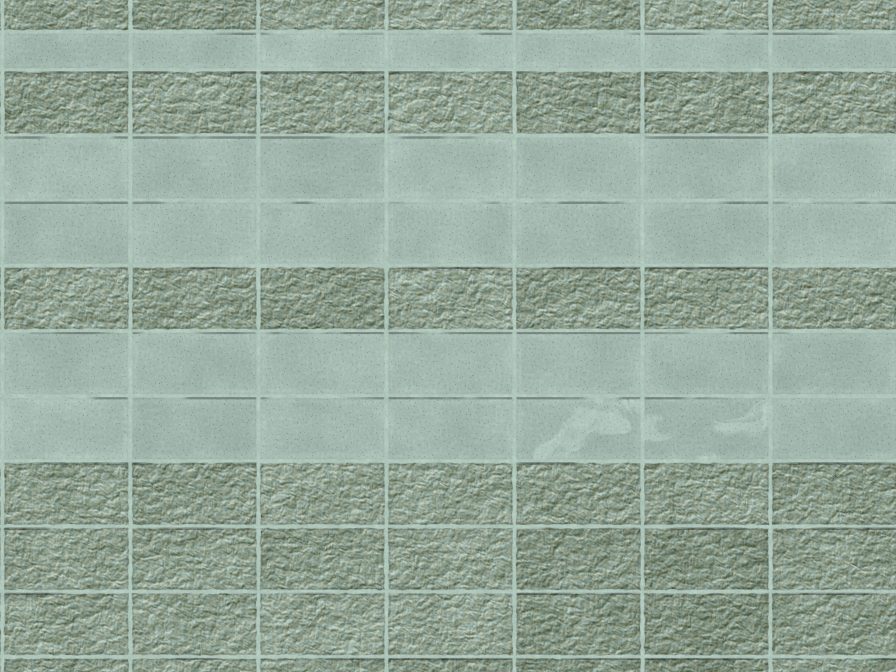
A Shadertoy shader for this texture:

```glsl
vec2 hash2(vec2 p) {
    vec2 q = vec2(dot(p, vec2(127.1, 311.7)), dot(p, vec2(269.5, 183.3)));
    return fract(sin(q) * 43758.5);
}

// Cellular noise: distance to the nearest scattered point
float cells(vec2 p) {
    vec2 cell = floor(p), f = fract(p);
    float nearest = 2.0;
    for (int y = -1; y <= 1; y++)
        for (int x = -1; x <= 1; x++) {
            vec2 o = vec2(x, y);
            vec2 d = o + hash2(cell + o) - f;
            nearest = min(nearest, dot(d, d));
        }
    return sqrt(nearest);
}

// Layered, warped sines, about -1 to 1
float clouds(vec2 p) {
    float sum = 0.0, amp = 0.5;
    for (int i = 0; i < 4; i++) {
        p = mat2(0.8, 0.6, -0.6, 0.8) * p * 1.8;
        sum += amp * sin(p.x + 1.5 * sin(p.y));
        amp *= 0.58;
    }
    return sum;
}

// Height of the split stone
float stone(vec2 p) {
    p += 0.004 * vec2(clouds(p * 45.0), clouds(p.yx * 52.0));
    return 0.5 * cells(p * vec2(48, 66)) + 0.34 * cells(p * vec2(95, 130))
         + 0.22 * cells(p * vec2(190, 240));
}

vec3 splitFace(vec2 p, float tone) {
    float relief = stone(p + vec2(-0.0015, 0.003)) - stone(p);
    float grain = cells(p * vec2(210, 260)) - 0.45;
    float light = 0.5 + 1.9 * relief + 0.35 * grain + 0.1 * clouds(p * 22.0) + tone;
    vec3 color = mix(vec3(0.40, 0.46, 0.38), vec3(0.70, 0.77, 0.72), clamp(light, -0.3, 1.15));
    return color + vec3(0.02, 0.0, -0.02) * clouds(p * 130.0);
}

vec3 smoothFace(vec2 p, float tone, float edge, float smear) {
    vec3 color = vec3(0.64, 0.725, 0.685) + 0.022 * clouds(p * 18.0) + tone;
    color += 0.05 * (cells(p * vec2(230, 190)) - 0.45);
    color -= 0.10 * smoothstep(0.16, 0.02, cells(p * 105.0));
    color += 0.035 * smoothstep(0.016, 0.002, edge + 0.004 * clouds(p * 40.0));
    // Swirls of wiped mortar
    float swirl = clouds(p * vec2(14, 24) + 1.5 * clouds(p * 9.0));
    return color + smear * (0.07 * smoothstep(0.0, 0.6, swirl) - 0.025);
}

void mainImage(out vec4 fragColor, in vec2 fragCoord) {
    vec2 p = fragCoord / iResolution.xy * vec2(1.3333, 1.0);
    float pixel = 1.0 / iResolution.y;

    // Seven columns; even courses below one short course
    float x = (p.x - 0.0035) / 0.1905;
    float y = (p.y - 0.0226) / 0.097;
    float row = p.y > 0.953 ? 10.0 : min(floor(y), 9.0);
    float bottom = row > 9.5 ? 0.953 : 0.0226 + row * 0.097;
    float top = row > 8.5 ? (row > 9.5 ? 1.05 : 0.953) : bottom + 0.097;
    vec2 id = vec2(floor(x), row);
    vec2 vary = hash2(id + 3.7);

    // Distances to the joint centres, with uneven edges
    float side = (0.5 - abs(fract(x) - 0.5)) * 0.1905;
    float below = p.y - bottom, above = top - p.y;
    float level = min(below, above);
    bool rough = row < 2.5 || row > 9.5 || mod(row, 3.0) == 2.0;
    float ragged = (rough ? 0.0011 : 0.0006) * clouds(p * 95.0);
    float edge = min(side, level) + ragged;

    // Block faces, a few of them stained
    vec2 local = p + vary * 5.0;
    bool stainedColumns = id.x > 3.5 && id.x < 5.5;
    float stain = stainedColumns && row < 1.5 ? 0.13 : 0.0;
    float smear = stainedColumns && row == 3.0 ? 1.0 : 0.12;
    vec3 color = rough ? splitFace(local, 0.16 * (vary.x - 0.5) - stain)
                       : smoothFace(local, 0.03 * (vary.x - 0.5), edge, smear);

    // Soft shade beside the joints, then pale mortar
    color *= 1.0 - (rough ? 0.12 : 0.04) * smoothstep(0.008, 0.003, edge);
    vec3 mortar = vec3(0.69, 0.78, 0.735) + 0.025 * clouds(p * 60.0);
    mortar += 0.05 * (cells(p * 200.0) - 0.45);
    color = mix(mortar, color, smoothstep(0.0030 - pixel, 0.0030 + pixel, edge));

    // Broken hairline gaps along the tops of some blocks
    float gap = smoothstep(0.0010 + pixel, 0.0010, abs(above - 0.0032));
    gap *= smoothstep(-0.2, 0.5, clouds(vec2(p.x * 12.0, row * 3.0)) + vary.y - 0.5);
    color *= 1.0 - 0.28 * gap * smoothstep(0.002, 0.005, side);

    fragColor = vec4(clamp(color, 0.0, 1.0), 1.0);
}
```
